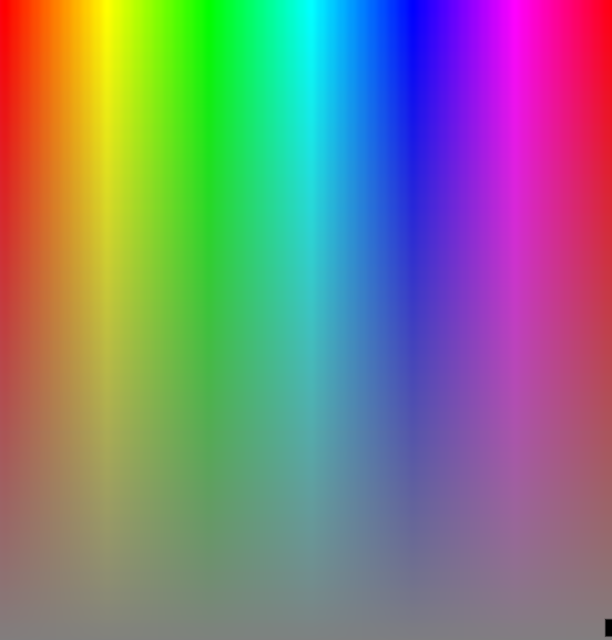
Reproduce this background procedurally as a WebGL 1 fragment shader.

```glsl
precision highp float;
// Hue spectrum fading from vivid at the top to grey at the bottom, with a small black corner marker.

uniform vec2 u_resolution;

const float HUE_COLUMNS = 60.0;
const float SATURATION_ROWS = 36.0;
const vec3 MID_GREY = vec3(0.5);
const vec3 MARKER_COLOR = vec3(0.0);
const vec2 MARKER_CENTER = vec2(0.998, 0.019);
const vec2 MARKER_HALF_SIZE = vec2(0.009, 0.0135);

// Staircase with softened risers, one level per cell.
float softSteps(float position, float count) {
  float cell = position * count - 0.5;
  return (floor(cell) + smoothstep(0.0, 1.0, fract(cell))) / count;
}

// Fully saturated colour for a hue in turns.
vec3 pureHue(float hue) {
  vec3 wheel = fract(hue + vec3(0.0, 2.0, 1.0) / 3.0);
  return clamp(abs(wheel * 6.0 - 3.0) - 1.0, 0.0, 1.0);
}

// Soft coverage of an axis-aligned box.
float boxMask(vec2 point, vec2 center, vec2 halfSize, float softness) {
  vec2 offset = abs(point - center) - halfSize;
  float edge = max(offset.x, offset.y);
  return 1.0 - smoothstep(-softness, softness, edge);
}

void main() {
  vec2 uv = gl_FragCoord.xy / u_resolution;

  // Hue runs across, saturation runs up.
  float hue = softSteps(uv.x, HUE_COLUMNS);
  float saturation = 1.0 - softSteps(1.0 - uv.y, SATURATION_ROWS);
  vec3 color = mix(MID_GREY, pureHue(hue), clamp(saturation, 0.0, 1.0));

  // Corner marker.
  float marker = boxMask(uv, MARKER_CENTER, MARKER_HALF_SIZE, 0.002);
  color = mix(color, MARKER_COLOR, marker);

  gl_FragColor = vec4(color, 1.0);
}
```
